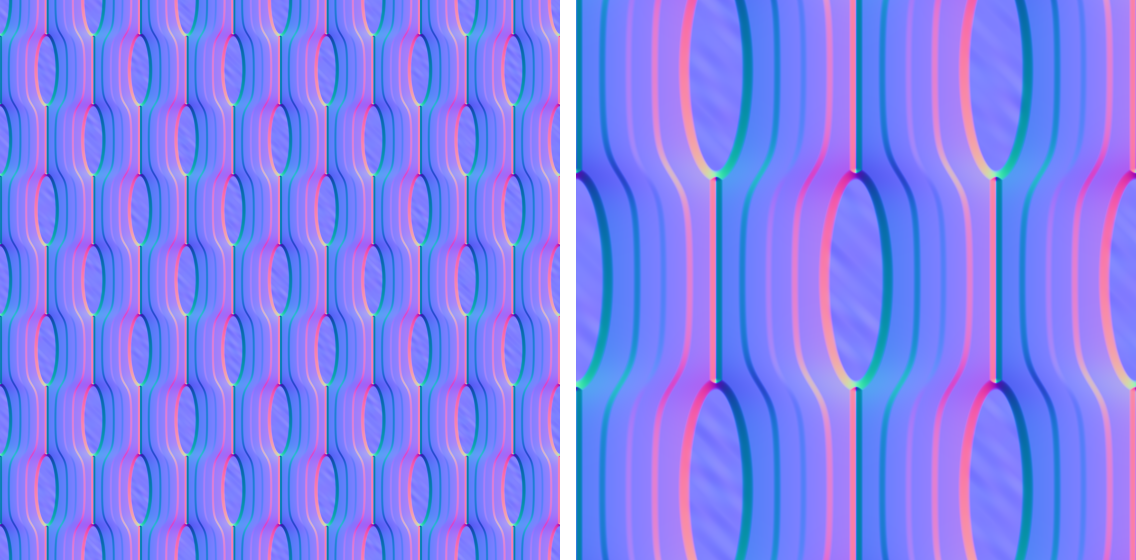
Left: the whole. Right: its middle third, enlarged.
Give the GLSL for this texture map, as a Shadertoy shader.

```glsl
// Tangent-space normal map: staggered oval recesses joined by grooves, with stepped wavy strips between.

const vec2  REPEATS      = vec2(6.0, 4.0);     // cells across and down
const vec2  CELL         = vec2(128.0, 192.0); // cell size in height units
const vec2  OVAL         = vec2(17.0, 51.0);   // half axes of a recess
const float RIM_WIDTH    = 5.0;
const float OVAL_DEPTH   = 15.0;
const float GROOVE_WIDTH = 2.8;
const float GROOVE_DEPTH = 6.0;
const float SWAY         = 16.0;               // sideways travel of the strips
const float SWAY_SOFT    = 0.22;               // softness of the bends
const float STRIP        = 12.0;               // spacing of the step lines
const float STEP_WIDTH   = 3.4;
const float STEP_HEIGHT  = 2.5;
const float MID_HEIGHT   = 0.9;                // faint middle step
const float DOME         = 1.1;                // broad curve of the strips
const float GRAIN        = 0.8;                // roughness of the recess floors
const vec2  GRAIN_CELLS  = vec2(96.0, 32.0);
const float SLOPE_STEP   = 0.6;                // half span of the slope estimate
const float TAU          = 6.2831853;

float hash(vec2 p) {
    return fract(sin(dot(p, vec2(127.1, 311.7))) * 43758.55);
}

// Value noise that wraps over the given lattice period
float wrappedNoise(vec2 p, vec2 period) {
    vec2 i = floor(p);
    vec2 f = fract(p);
    f = f * f * (3.0 - 2.0 * f);
    float a = hash(mod(i, period));
    float b = hash(mod(i + vec2(1.0, 0.0), period));
    float c = hash(mod(i + vec2(0.0, 1.0), period));
    float d = hash(mod(i + vec2(1.0, 1.0), period));
    return mix(mix(a, b, f.x), mix(c, d, f.x), f.y);
}

// Approximate signed distance to an oval
float ovalDistance(vec2 p) {
    float k = length(p / OVAL);
    return k * (k - 1.0) / max(length(p / (OVAL * OVAL)), 1e-4);
}

// Smooth rise of a given width centred on zero
float rise(float x, float width) {
    return smoothstep(-0.5 * width, 0.5 * width, x);
}

float surfaceHeight(vec2 p) {
    // Mirror into a quarter cell: one recess at the origin, one at the far corner
    vec2 halfCell = 0.5 * CELL;
    vec2 q = abs(mod(p, CELL) - halfCell);

    // Recesses and the grooves that join them
    float oval = min(ovalDistance(q), ovalDistance(halfCell - q));
    float recess = 1.0 - smoothstep(-RIM_WIDTH, 0.0, oval);
    float seam = min(q.x, halfCell.x - q.x);
    float groove = 1.0 - smoothstep(0.0, GROOVE_WIDTH, seam);

    // Strips swaying around the recesses
    float wave = cos(TAU * q.y / CELL.y);
    float bend = wave * sqrt((1.0 + SWAY_SOFT) / (wave * wave + SWAY_SOFT));
    float across = q.x - SWAY * (0.5 + 0.5 * bend);
    float fromCrest = across / STRIP - 2.0;
    float strips = -DOME * fromCrest * fromCrest;
    strips += STEP_HEIGHT * rise(across - STRIP, STEP_WIDTH);
    strips += MID_HEIGHT * bend * rise(across - 2.0 * STRIP, STEP_WIDTH);
    strips -= STEP_HEIGHT * rise(across - 3.0 * STRIP, STEP_WIDTH);

    // Diagonal grain on the recess floors
    vec2 uv = p / (CELL * REPEATS);
    vec2 grainPos = GRAIN_CELLS * vec2(uv.x + uv.y, uv.x - uv.y);
    float grain = GRAIN * (wrappedNoise(grainPos, GRAIN_CELLS) - 0.5);

    float carved = min(-OVAL_DEPTH * recess, -GROOVE_DEPTH * groove);
    return mix(strips, grain, recess) + carved;
}

vec3 surfaceNormal(vec2 p) {
    vec2 e = vec2(SLOPE_STEP, 0.0);
    vec2 slope = vec2(surfaceHeight(p + e.xy) - surfaceHeight(p - e.xy),
                      surfaceHeight(p + e.yx) - surfaceHeight(p - e.yx));
    return normalize(vec3(-slope / (2.0 * SLOPE_STEP), 1.0));
}

void mainImage(out vec4 fragColor, in vec2 fragCoord) {
    // Average four samples per pixel for smooth edges
    vec3 color = vec3(0.0);
    for (int i = 0; i < 4; i++) {
        vec2 offset = 0.5 * vec2(float(i % 2), float(i / 2)) - 0.25;
        vec2 uv = (fragCoord + offset) / iResolution.xy;
        color += 0.5 + 0.5 * surfaceNormal(uv * CELL * REPEATS);
    }
    fragColor = vec4(0.25 * color, 1.0);
}
```
